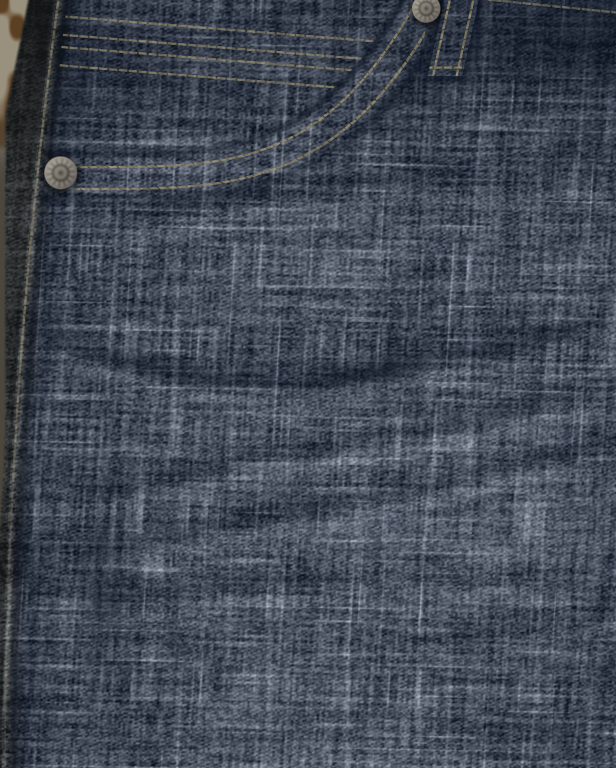
A Shadertoy shader for this texture:

```glsl
// Worn blue denim with a curved front pocket, stitched seams, rivets and fading creases.
#define BASE_TONE 0.268
#define WEAVE_DEPTH 0.28
#define SLUB_DEPTH 0.30
#define CREASE_DEPTH 0.075
#define THREAD_LEAN 0.06
#define STITCH_RATE 78.0
#define STITCH_WIDTH 0.0013
#define STITCH_COLOR vec3(0.56, 0.52, 0.40)
#define METAL_COLOR vec3(0.57, 0.55, 0.51)

float hash(vec2 p) {
    vec3 q = fract(p.xyx * 0.1031);
    q += dot(q, q.yzx + 33.33);
    return fract((q.x + q.y) * q.z);
}

float noise(vec2 p) {
    vec2 i = floor(p), f = fract(p);
    f = f * f * (3.0 - 2.0 * f);
    return mix(mix(hash(i), hash(i + vec2(1, 0)), f.x),
               mix(hash(i + vec2(0, 1)), hash(i + vec2(1, 1)), f.x), f.y);
}

float inside(float d) { return 1.0 - smoothstep(-0.001, 0.001, d); }

float bump(float d, float w) { return exp(-d * d / (w * w)); }

float glow(vec2 p, float x, float y, float w, float h) {
    return bump(p.x - x, w) * bump(p.y - y, h);
}

// Dark valley with a pale ridge under it, bowed between two ends
float crease(vec2 p, vec2 a, vec2 b, float sag) {
    float t = (p.x - a.x) / (b.x - a.x);
    float d = (p.y - mix(a.y, b.y, t) - 4.0 * sag * t * (1.0 - t)) / 0.017;
    float ends = smoothstep(-0.1, 0.2, t) * (1.0 - smoothstep(0.8, 1.1, t));
    return ends * (0.7 * bump(d - 1.5, 0.6) - bump(d, 1.0));
}

float creases(vec2 p) {
    p.y += 0.014 * (noise(p * vec2(9, 14)) - 0.5);
    return 0.8 * crease(p, vec2(0.08, 0.305), vec2(0.80, 0.235), -0.025)
         + 0.5 * crease(p, vec2(0.10, 0.405), vec2(0.62, 0.345), 0.01)
         + 1.2 * crease(p, vec2(0.06, 0.435), vec2(0.56, 0.475), 0.042)
         + 0.7 * crease(p, vec2(0.40, 0.495), vec2(0.82, 0.405), 0.008)
         + crease(p, vec2(0.09, 0.64), vec2(0.78, 0.505), 0.008)
         + 1.1 * crease(p, vec2(0.12, 0.715), vec2(0.86, 0.55), 0.01)
         + 0.8 * crease(p, vec2(0.10, 0.785), vec2(0.80, 0.755), -0.018)
         + 0.7 * crease(p, vec2(0.48, 0.84), vec2(0.86, 0.775), 0.005);
}

float stitch(float d, float along) {
    float dash = smoothstep(0.5, 0.34, abs(fract(along * STITCH_RATE) - 0.5));
    return (1.0 - smoothstep(0.5, 1.8, abs(d) / STITCH_WIDTH)) * (0.15 + 0.7 * dash);
}

// Signed distance below the pocket's upper stitch line
float pocketCurve(vec2 p) {
    float t = max((p.x - 0.1) / 0.432, 0.0);
    float slope = 1.719 * pow(t, 2.75);
    return (p.y - 0.2175 + 0.198 * pow(t, 3.75)) / sqrt(1.0 + slope * slope);
}

// Twill grain with uneven threads and sparse pale slubs
float weave(vec2 p) {
    vec2 q = vec2(p.x + THREAD_LEAN * p.y, p.y - 0.02 * p.x);
    float warp = noise(q * vec2(270, 18)) + 1.4 * pow(noise(q * vec2(200, 9) + 7.0), 6.0);
    float weft = noise(q * vec2(20, 290) + 31.0) + 1.4 * pow(noise(q * vec2(8, 230) + 53.0), 6.0);
    float twill = 0.5 + 0.5 * sin(6.2832 * (q.x * 90.0 + q.y * 200.0));
    float grain = noise(q * vec2(330, 390));
    return SLUB_DEPTH * (0.5 * (warp + weft) - 0.56)
         + WEAVE_DEPTH * (mix(grain, twill, 0.2) - 0.5);
}

vec3 rivet(vec3 col, vec2 q) {
    float r = length(q);
    col *= 0.5 + 0.5 * smoothstep(0.9, 1.35, length(q - vec2(0.05, 0.12)));
    float shade = 0.9 - 0.14 * (q.x + q.y) - 0.28 * bump(r - 0.45, 0.1) - 0.35 * bump(r, 0.16);
    shade += 0.1 * sin(atan(q.y, q.x) * 14.0) * bump(r - 0.68, 0.16);
    return mix(col, METAL_COLOR * shade, 1.0 - smoothstep(0.9, 1.0, r));
}

void mainImage(out vec4 fragColor, in vec2 fragCoord) {
    // Unit is the canvas height; y runs down from the top edge
    vec2 p = vec2(fragCoord.x, iResolution.y - fragCoord.y) / iResolution.y;
    float pocket = pocketCurve(p);
    float seam = p.x - 0.076 + 0.135 * p.y - 0.065 * p.y * p.y;
    float front = inside(p.x - 0.553);

    // Broad fading and shadows
    float tone = BASE_TONE + CREASE_DEPTH * creases(p) + 0.05 * (noise(p * vec2(6, 11)) - 0.5);
    tone += 0.06 * glow(p, 0.36, 0.33, 0.28, 0.11) + 0.05 * glow(p, 0.40, 0.65, 0.30, 0.17)
          + 0.06 * glow(p, 0.36, 0.96, 0.25, 0.16) + 0.05 * glow(p, 0.70, 0.74, 0.16, 0.18)
          - 0.10 * glow(p, 0.135, 0.73, 0.035, 0.12) - 0.07 * glow(p, 0.76, 0.04, 0.16, 0.07);
    tone -= 0.05 * (1.0 - smoothstep(0.12, 0.27, p.y)) + 0.06 * (1.0 - smoothstep(0.01, 0.1, seam));

    // Pocket hem and side seam relief
    float hem = bump(pocket + 0.017, 0.006) + 0.8 * bump(pocket - 0.041, 0.008);
    float band = inside(abs(pocket - 0.012) - 0.024);
    tone += front * smoothstep(0.0, 0.02, seam) * (0.025 * band - 0.09 * hem);
    tone += 0.06 * bump(seam - 0.001, 0.004) - 0.07 * bump(seam - 0.012, 0.006) - 0.05 * inside(seam + 0.004);

    // Belt loop
    float across = (p.x - 0.601 + 0.22 * p.y) * 0.977;
    float loopEdge = max(abs(across) - 0.022, p.y - 0.099);
    tone -= 0.1 * exp(-max(loopEdge, 0.0) * 90.0);
    tone += inside(loopEdge) * (0.09 + 0.05 * bump(across, 0.008));

    tone = max(tone + weave(p) * smoothstep(0.0, 0.32, tone), 0.08);
    vec3 col = tone + mix(vec3(-0.01, 0, 0.005), vec3(-0.032, 0, 0.056), smoothstep(-0.01, 0.03, seam));

    // Thread lines
    float thread = max(stitch(pocket, p.x - p.y), stitch(pocket - 0.0285, p.x - p.y)) * inside(0.098 - p.x);
    float panel = inside(pocket + 0.02) * inside(0.012 - seam);
    for (float i = 0.0; i < 4.0; i++) {
        float row = 0.022 + 0.024 * i - 0.008 * step(1.5, i);
        thread = max(thread, panel * 0.85 * stitch(p.y - 0.08 * (p.x - 0.09) - row, p.x));
    }
    thread = max(thread * front, (0.7 - 0.45 * smoothstep(0.4, 0.75, p.y)) * stitch(seam, p.y));
    float loopThread = max(stitch(abs(across) - 0.015, p.y), stitch(p.y - 0.088, p.x));
    thread = max(thread, inside(loopEdge) * loopThread);
    thread = max(thread, inside(0.635 - p.x) * 0.7 * stitch(p.y - 0.1 * (p.x - 0.64), p.x));
    col = mix(col, STITCH_COLOR * (0.8 + 0.4 * noise(p * 240.0)), thread);

    // Surface seen past the left edge
    float edge = p.x - max(0.037 - 0.2 * p.y, 0.007) + 0.01 * smoothstep(0.55, 0.75, p.y);
    float patches = smoothstep(0.35, 0.65, noise(p * vec2(45, 28)));
    vec3 beyond = mix(vec3(0.36, 0.25, 0.14), vec3(0.6, 0.57, 0.49), patches);
    beyond = mix(beyond, vec3(0.3, 0.28, 0.24), smoothstep(0.12, 0.24, p.y));
    col = mix(col, beyond, 1.0 - smoothstep(-0.003, 0.003, edge));

    col = rivet(col, (p - vec2(0.079, 0.225)) / 0.0225);
    col = rivet(col, (p - vec2(0.555, 0.011)) / 0.0195);
    fragColor = vec4(clamp(col, 0.0, 1.0), 1.0);
}
```
